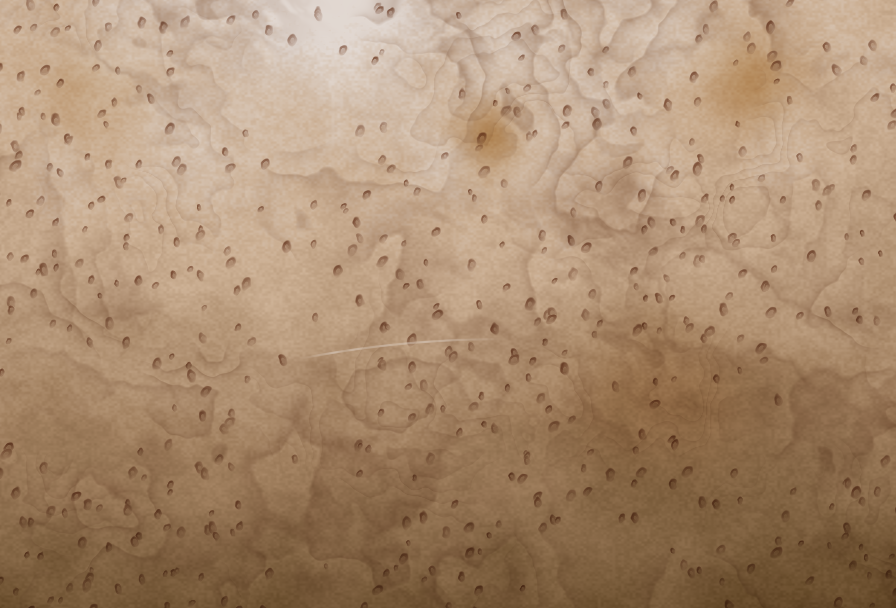
Reproduce this texture procedurally as a WebGL 1 fragment shader.

```glsl
precision highp float;
// Varnished birdseye maple: curly figure, small dark eyes, stains and uneven light.
uniform vec2 u_resolution;

const vec3 UMBER = vec3(0.42, 0.31, 0.18);
const vec3 TAN   = vec3(0.64, 0.51, 0.38);
const vec3 CREAM = vec3(0.80, 0.69, 0.58);
const vec3 SHINE = vec3(0.87, 0.82, 0.78);
const vec3 FIGURE_TINT = vec3(0.80, 0.73, 0.68);
const vec3 EYE_TINT    = vec3(0.62, 0.46, 0.38);
const vec3 STAIN_TINT  = vec3(0.84, 0.70, 0.48);

float hash(vec2 p) {
  vec3 q = fract(vec3(p.xyx) * 0.1031);
  q += dot(q, q.yzx + 33.33);
  return fract((q.x + q.y) * q.z);
}

vec2 hash2(vec2 p) {
  return vec2(hash(p), hash(p + 71.7));
}

float noise(vec2 p) {
  vec2 i = floor(p), f = fract(p);
  f = f * f * (3.0 - 2.0 * f);
  return mix(mix(hash(i), hash(i + vec2(1.0, 0.0)), f.x),
             mix(hash(i + vec2(0.0, 1.0)), hash(i + vec2(1.0, 1.0)), f.x), f.y);
}

float fbm(vec2 p) {
  float sum = 0.0, amp = 0.5;
  for (int i = 0; i < 4; i++) {
    sum += amp * noise(p);
    p = mat2(1.6, 1.2, -1.2, 1.6) * p + 17.3;
    amp *= 0.5;
  }
  return sum;
}

float blob(vec2 p, vec2 center, vec2 radius) {
  vec2 d = (p - center) / radius;
  return exp(-dot(d, d));
}

// Growth contours: a crisp dark edge fading away on one side.
float contours(vec2 p, float scale, float bands) {
  vec2 warp = vec2(fbm(p * 9.0), fbm(p * 9.0 + 40.0)) - 0.5;
  vec2 q = p + 0.11 * warp;
  float field = noise(q * scale) + 0.25 * noise(q * scale * 2.7 + 9.0);
  float s = fract(field * bands);
  float patches = smoothstep(0.32, 0.65, noise(p * 6.0 + scale));
  return smoothstep(0.0, 0.12, s) * exp(-4.0 * s) * patches;
}

// Wandering creases, slightly longer across than up.
float creases(vec2 p) {
  vec2 q = vec2(p.x + 0.4 * p.y, p.y + 0.25 * p.x) * vec2(5.0, 9.0);
  q += 1.8 * vec2(fbm(p * 8.0 + 5.0), fbm(p * 8.0 + 25.0));
  float ridge = 1.0 - abs(2.0 * fbm(q) - 0.94);
  return smoothstep(0.78, 1.0, ridge) * smoothstep(0.3, 0.7, noise(p * 5.0 + 60.0));
}

// One eye: a broken, tilted oval ring with a weak core.
float eye(vec2 d, float size, float tilt, float pixel) {
  float c = cos(tilt), s = sin(tilt);
  vec2 q = vec2(c * d.x + s * d.y, c * d.y - s * d.x) / (size * vec2(0.68, 1.0));
  float r = length(q) + 0.35 * (noise(d / size * 1.6 + tilt * 50.0) - 0.5);
  float ring = 1.0 - smoothstep(0.12, 0.40 + 0.5 * pixel / size, abs(r - 0.65));
  float side = 0.65 + 0.35 * clamp(q.y - q.x, -1.0, 1.0);
  return max(ring * side, 0.4 * (1.0 - smoothstep(0.4, 0.9, r)));
}

float eyeLayer(vec2 p, float cell, float seed, float pixel) {
  vec2 home = floor(p / cell);
  float ink = 0.0;
  for (int y = -1; y <= 1; y++) {
    for (int x = -1; x <= 1; x++) {
      vec2 id = home + vec2(float(x), float(y));
      vec2 center = (id + hash2(id + seed)) * cell;
      float chance = 0.12 + 0.68 * smoothstep(0.2, 0.8, noise(center * 6.0 + 3.0));
      float present = step(hash(id + seed + 13.0), chance);
      float size = mix(0.0055, 0.0115, hash(id + seed + 29.0));
      float tilt = mix(-0.9, 0.4, hash(id + seed + 47.0));
      float strength = mix(0.55, 1.0, hash(id + seed + 83.0));
      ink = max(ink, present * strength * eye(p - center, size, tilt, pixel));
    }
  }
  return ink;
}

// Thin, shallow arc that fades in and out along its length.
float scratch(vec2 p, float pixel) {
  float arc = 0.442 - 0.3 * (p.x - 0.82) * (p.x - 0.82);
  float span = smoothstep(0.49, 0.55, p.x) * (1.0 - smoothstep(0.72, 0.84, p.x));
  float line = 1.0 - smoothstep(0.0006, 0.0012 + pixel, abs(p.y - arc));
  return line * span * (0.5 + 0.5 * noise(p * 60.0));
}

vec3 woodTone(float level) {
  vec3 color = mix(UMBER, TAN, clamp(level / 0.5, -0.25, 1.0));
  color = mix(color, CREAM, clamp((level - 0.5) / 0.38, 0.0, 1.0));
  return mix(color, SHINE, clamp((level - 0.88) / 0.27, 0.0, 1.2));
}

void main() {
  vec2 uv = gl_FragCoord.xy / u_resolution;
  vec2 p = gl_FragCoord.xy / u_resolution.y;
  float pixel = 1.0 / u_resolution.y;

  // Light from the top, falling off to the corners
  float level = 1.03 - 0.94 * pow(1.0 - uv.y, 1.9);
  level -= 0.36 * (uv.x - 0.42) * (uv.x - 0.42);
  level += 0.28 * blob(uv, vec2(0.38, 1.03), vec2(0.14, 0.13));
  level -= 0.17 * blob(uv, vec2(0.76, 0.27), vec2(0.17, 0.17));

  // Mottling and fine grain
  level += 0.26 * (fbm(p * 11.0) - 0.47);
  level += 0.11 * (noise(p * vec2(210.0, 260.0)) - 0.5);
  level += 0.09 * (fbm(p * vec2(70.0, 95.0)) - 0.47);
  vec3 color = woodTone(level);

  // Curly figure
  float figure = 0.85 * contours(p, 6.0, 4.0) + 0.5 * contours(p + 7.0, 9.0, 5.0);
  figure += 0.38 * creases(p);
  color *= mix(vec3(1.0), FIGURE_TINT, clamp(figure, 0.0, 1.0));

  // Stains with ragged rims
  vec2 ragged = uv + 0.05 * (vec2(fbm(p * 12.0), fbm(p * 12.0 + 8.0)) - 0.47);
  float stain = 0.9 * blob(ragged, vec2(0.545, 0.77), vec2(0.035, 0.055));
  stain += 0.8 * blob(ragged, vec2(0.835, 0.86), vec2(0.055, 0.075));
  stain += 0.4 * blob(ragged, vec2(0.09, 0.85), vec2(0.07, 0.085));
  stain += 0.4 * blob(ragged, vec2(0.74, 0.34), vec2(0.11, 0.13));
  color *= mix(vec3(1.0), STAIN_TINT, min(stain, 1.0));

  // Eyes, then the surface scratch
  float eyes = max(eyeLayer(p, 0.06, 5.0, pixel), eyeLayer(p + 0.027, 0.055, 131.0, pixel));
  color *= mix(vec3(1.0), EYE_TINT, eyes);
  color = mix(color, SHINE, 0.6 * scratch(p, pixel));
  gl_FragColor = vec4(color, 1.0);
}
```
